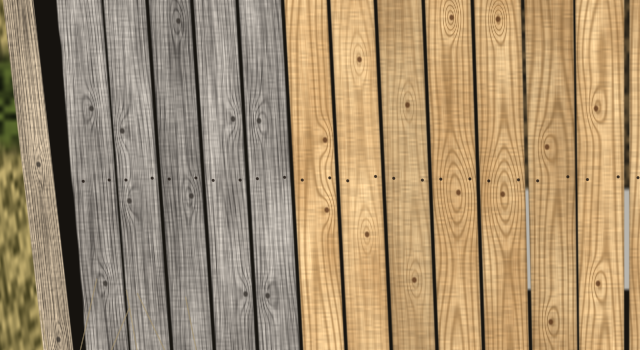
Reproduce this texture procedurally as a Shadertoy shader.

```glsl
// A fence of leaning planks: weathered grey at left, fresh golden timber at right,
// with a post, its shadow and dry grass on the far left. Curved seam formulas place
// the planks; contour lines of a warped field, bulging at knots, draw the grain.

const float PI = 3.14159;
const int POST = 13;

// Per plank (post last): brightness offset, and main knot across and along.
const float TONE[14] = float[](.0, -.02, -.08, .03, .0, .05, .03, -.08, .01, .0, -.05, .02, .0, .02);
const float KNOT_U[14] = float[](.05, -.28, .2, .3, -.2, .27, .1, .08, .08, .0, -.08, -.1, .0, .05);
const float KNOT_Y[14] = float[](.69, .626, .44, .16, .155, .6, .83, .7, .45, .445, .58, .69, .3, .53);

float hash(vec2 p) {
    return fract(sin(dot(p, vec2(127.1, 311.7))) * 43758.5453);
}

float noise(vec2 p) {
    vec2 i = floor(p), f = fract(p);
    f = f * f * (3.0 - 2.0 * f);
    return mix(mix(hash(i), hash(i + vec2(1, 0)), f.x),
               mix(hash(i + vec2(0, 1)), hash(i + vec2(1, 1)), f.x), f.y);
}

float segment(vec2 p, vec2 a, vec2 b) {
    vec2 d = b - a;
    return length(p - a - d * clamp(dot(p - a, d) / dot(d, d), 0.0, 1.0));
}

// Horizontal position of seam i at height y; planks widen to the right.
float seam(float i, float y) {
    float low = .252 + .1174 * i + .0009 * i * i;
    float high = .167 + .1219 * i + .00112 * i * i + .0055 * sin(i * PI / 6.0);
    return mix(low, high, y);
}

float gapHalfWidth(int i) {
    if (i == 1 || i == 11) return .0024;
    return i == 12 ? .007 : .0045;
}

// q.x runs from -.5 to .5 across the plank, q.y up the canvas.
vec3 wood(vec2 q, int id, float width) {
    float seed = float(id) * 7.31;
    bool swirl = id == 8 || id == 9;
    float fresh = (id >= 5 && id != POST) ? 1.0 : 0.0;

    // Knots: bulge the grain field and darken the core
    float bulge = 0.0, core = 0.0;
    for (int k = 0; k < 2; k++) {
        float shift = (id == 1 || id == 5) ? .8 : .5;
        vec2 at = vec2(KNOT_U[id] * (k == 0 ? 1.0 : .85), KNOT_Y[id]);
        if (k == 1) at.y = fract(at.y + shift);
        vec2 d = (q - at) * vec2(width, 1.0);
        float reach = (swirl && k == 0) ? .05 : .022;
        vec2 e = d / vec2(reach, reach * 2.2);
        bulge += exp(-dot(e, e)) * (swirl ? 4.0 : 2.2);
        core += 1.0 - smoothstep(.003, .0095, length(d * vec2(1.0, .8)));
    }

    // Growth rings
    float axis = (hash(vec2(seed, 3.0)) - .5) * .35;
    float field = mix(11.0, 8.0, fresh) * sqrt((q.x - axis) * (q.x - axis) + .012);
    field += 2.2 * noise(vec2(q.x * 1.6 + seed, q.y * 3.5)) + 1.8 * q.y - bulge;
    float ring = pow(.5 + .5 * sin(2.0 * PI * field), 2.5);

    // Fibres, saw marks and broad weathering
    float fibre = noise(vec2(q.x * 28.0 + seed, q.y * 7.0 + bulge));
    float fine = noise(vec2(q.x * 55.0 + seed, q.y * 22.0));
    float saw = noise(vec2(q.x * 5.0 + seed, q.y * 170.0));
    float patches = noise(vec2(q.x * 2.0 + seed, q.y * 5.0 + seed));

    float greyLevel = .58 + .42 * (fibre - .5) + .34 * (fine - .5) + .4 * (patches - .5) - .32 * ring;
    vec3 grey = mix(vec3(.36, .34, .32), vec3(.80, .77, .73), clamp(greyLevel + .1, 0.0, 1.0));
    if (id == POST) grey *= vec3(1.06, 1.0, .9);

    float paleness = .58 + .7 * (patches - .5) + .3 * (fibre - .5) + .25 * (fine - .5);
    vec3 gold = mix(vec3(.75, .58, .38), vec3(.95, .81, .60), clamp(paleness, 0.0, 1.0));
    float strength = (id == 6 || id == 7) ? .32 : .62;
    gold = mix(gold, vec3(.60, .45, .27), ring * strength);

    vec3 col = mix(grey, gold, fresh) * (1.0 + TONE[id] * 1.3 + .14 * (saw - .5));
    return mix(col, mix(vec3(.2, .18, .16), vec3(.34, .2, .1), fresh), min(core, 1.0) * .8);
}

vec3 grass(vec2 p) {
    float blades = noise(vec2(p.x * 95.0 + 14.0 * p.y, p.y * 32.0 - 25.0 * p.x));
    vec3 straw = mix(vec3(.27, .25, .12), vec3(.77, .69, .44), blades);
    vec3 leaves = mix(vec3(.07, .09, .04), vec3(.36, .42, .18), noise(p * 48.0));
    return mix(straw, leaves, smoothstep(.53, .62, p.y) * (1.0 - smoothstep(.8, .9, p.y)));
}

// What shows between planks: darkness, or a lit yard behind the widest gaps.
vec3 behind(int i, vec2 p) {
    vec3 dark = vec3(.09, .08, .06);
    if (i != 10 && i != 12) return dark;
    vec3 yard = mix(dark, vec3(.42, .34, .22), noise(p * 50.0));
    vec3 col = mix(vec3(.72, .71, .68), yard, smoothstep(.45, .47, p.y));
    return mix(dark, col, smoothstep(.165, .18, p.y));
}

void mainImage(out vec4 fragColor, in vec2 fragCoord) {
    vec2 p = fragCoord / iResolution.y;
    float aa = 1.0 / iResolution.y;

    // Find the plank under this point
    int id = 0;
    for (int i = 1; i < 13; i++) if (p.x > seam(float(i), p.y)) id = i;
    float left = seam(float(id), p.y), width = seam(float(id + 1), p.y) - left;
    vec2 q = vec2((p.x - left) / width - .5, p.y);
    vec3 col = wood(q, id, width);

    // A pair of nail holes on each plank
    for (int n = 0; n < 2; n++) {
        vec2 nail = vec2(n == 0 ? -.28 : .33, .482 + .015 * hash(vec2(id, n)));
        float d = length((q - nail) * vec2(width, 1.0));
        col = mix(col, vec3(.12, .09, .07), .85 * (1.0 - smoothstep(.002, .002 + 1.5 * aa, d)));
    }

    // Gaps with softly shaded plank edges
    for (int i = 1; i < 13; i++) {
        float d = abs(p.x - seam(float(i), p.y)) - gapHalfWidth(i);
        col *= 1.0 - .28 * exp(-max(d, 0.0) / .004);
        col = mix(behind(i, p), col, smoothstep(-aa, aa, d));
    }

    // Shadow, post and grass
    float postLeft = mix(.124, .008, p.y), postRight = mix(.2095, .095, p.y);
    float shadowEdge = seam(0.0, p.y) - .005 + .004 * (noise(vec2(p.y * 14.0, 2.0)) - .5);
    col = mix(vec3(.085, .075, .06), col, smoothstep(-aa, aa * 1.5, p.x - shadowEdge));
    float postWidth = postRight - postLeft;
    vec3 post = wood(vec2((p.x - postLeft) / postWidth - .5, p.y), POST, postWidth);
    col = mix(post, col, smoothstep(-aa, aa, p.x - postRight));
    col = mix(grass(p), col, smoothstep(-aa, aa, p.x - postLeft));

    // Dry stems leaning over the foot of the grey planks
    for (int i = 0; i < 6; i++) {
        float s = float(i);
        vec2 root = vec2(.14 + .085 * s, -.02);
        vec2 tip = root + vec2(.18 * (hash(vec2(s, 4.0)) - .5), .12 + .2 * hash(vec2(s, 9.0)));
        float d = segment(p, root, tip);
        col = mix(col, vec3(.64, .57, .43), .6 * (1.0 - smoothstep(.0006, .0006 + aa, d)));
    }
    fragColor = vec4(clamp(col, 0.0, 1.0), 1.0);
}
```
